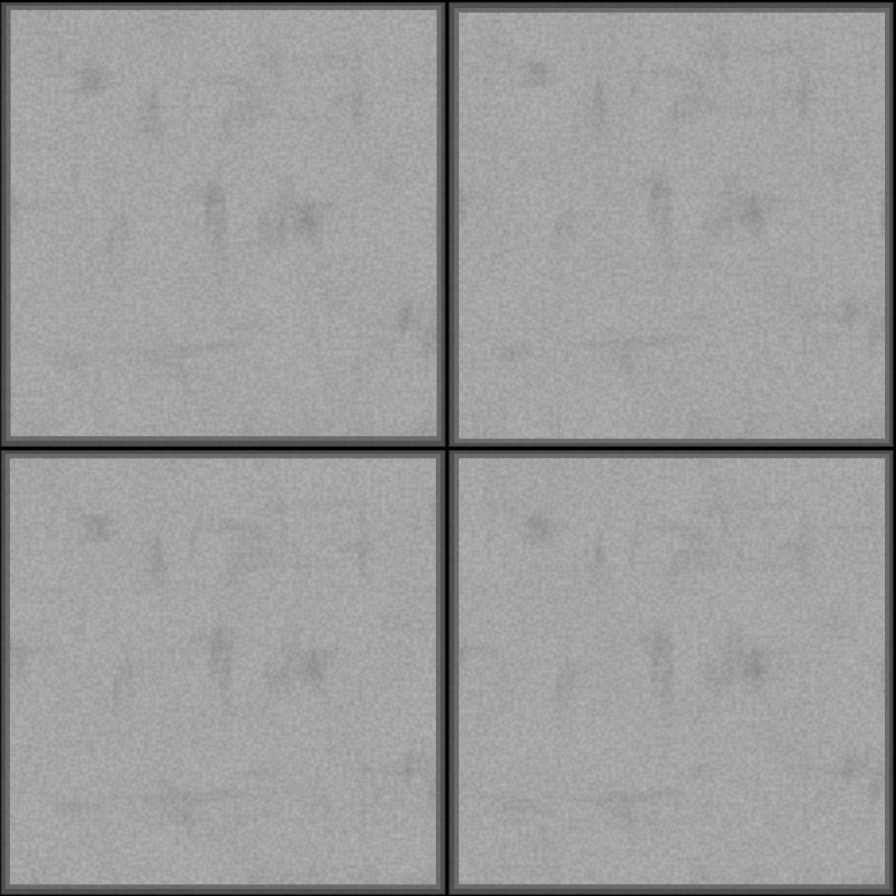
Give the GLSL for this texture, as a WebGL 1 fragment shader.

```glsl
precision highp float;

uniform vec2 u_resolution;

#define TILES 2.0
#define FACE_COLOR vec3(0.648)
#define RIM_COLOR vec3(0.42)
#define SLOPE_COLOR vec3(0.31)
#define JOINT_COLOR vec3(0.0)
#define JOINT_HALF 0.0030
#define SLOPE_END 0.0145
#define RIM_END 0.0245
#define FACE_LEAN 0.007
#define STAIN_DEPTH 0.055
#define GRAIN_FREQ 230.0
#define GRAIN_DEPTH 0.065

float hash(vec2 p) {
  vec3 q = fract(p.xyx * vec3(0.1031, 0.1030, 0.0973));
  q += dot(q, q.yzx + 33.33);
  return fract((q.x + q.y) * q.z);
}

// Dot product of the wrapped lattice gradient with the offset to its corner
float corner(vec2 cell, vec2 offset, vec2 period) {
  float angle = 6.28319 * hash(mod(cell, period) + 0.5);
  return dot(vec2(cos(angle), sin(angle)), offset);
}

// Gradient noise that repeats after the given period
float gradientNoise(vec2 p, vec2 period) {
  vec2 i = floor(p);
  vec2 f = p - i;
  vec2 w = f * f * f * (f * (f * 6.0 - 15.0) + 10.0);
  vec2 e = vec2(1.0, 0.0);
  float low = mix(corner(i, f, period), corner(i + e.xy, f - e.xy, period), w.x);
  float high = mix(corner(i + e.yx, f - e.yx, period), corner(i + e.xx, f - e.xx, period), w.x);
  return mix(low, high, w.y);
}

float scaledNoise(vec2 p, vec2 freq) {
  return gradientNoise(p * freq, freq);
}

// Faint patches in three rows, streaked upright and sideways
float stains(vec2 p) {
  float rows = 0.5 + 0.5 * cos(6.28319 * (p.y - 0.8) / 0.275);
  float upright = scaledNoise(p, vec2(13.0, 5.0)) + 0.5 * scaledNoise(p, vec2(41.0, 9.0));
  float sideways = scaledNoise(p + 0.37, vec2(6.0, 11.0)) + 0.5 * scaledNoise(p, vec2(11.0, 37.0));
  float patches = smoothstep(0.08, 0.6, upright) + 0.7 * smoothstep(0.08, 0.6, sideways);
  return patches * (0.15 + 0.85 * rows);
}

// Smoothed step of about one pixel
float edge(float limit, float d, float pixel) {
  return smoothstep(limit - 0.6 * pixel, limit + 0.6 * pixel, d);
}

// Distance from a point to the border of a square of half size 0.5
float inset(vec2 p) {
  vec2 d = 0.5 - abs(p);
  return min(d.x, d.y);
}

void main() {
  vec2 uv = gl_FragCoord.xy / u_resolution;
  float pixel = TILES / min(u_resolution.x, u_resolution.y);

  // Tile layout, with a small random lean of each face
  vec2 grid = uv * TILES + vec2(0.002, 0.001);
  vec2 id = mod(floor(grid), TILES);
  vec2 local = fract(grid);
  vec2 random = vec2(hash(id + 3.7), hash(id + 11.3)) - 0.5;
  float jointDist = inset(local - 0.5);
  float faceDist = inset(local - 0.5 - random * FACE_LEAN);

  // Face: the same stains on every tile, slightly shifted
  float wear = stains(local + random * vec2(0.05, 0.02));
  float mottle = scaledNoise(uv, vec2(14.0)) + 0.6 * scaledNoise(uv, vec2(45.0));
  vec3 face = FACE_COLOR - STAIN_DEPTH * wear + 0.012 * mottle;

  // Stepped bevel that darkens toward the joint
  float slopeShade = mix(0.4, 1.0, smoothstep(JOINT_HALF, 0.0075, jointDist));
  vec3 color = mix(JOINT_COLOR, SLOPE_COLOR * slopeShade, edge(JOINT_HALF, jointDist, pixel));
  color = mix(color, RIM_COLOR, edge(SLOPE_END, faceDist, pixel));
  float onFace = edge(RIM_END, faceDist, pixel);
  color = mix(color, face, onFace);

  // Fine grain, weaker on the bevel and absent in the joint
  float grain = scaledNoise(uv, vec2(GRAIN_FREQ)) + 0.5 * scaledNoise(uv, vec2(113.0));
  color += GRAIN_DEPTH * grain * mix(0.35, 1.0, onFace) * edge(JOINT_HALF, jointDist, pixel);

  gl_FragColor = vec4(clamp(color, 0.0, 1.0), 1.0);
}
```
